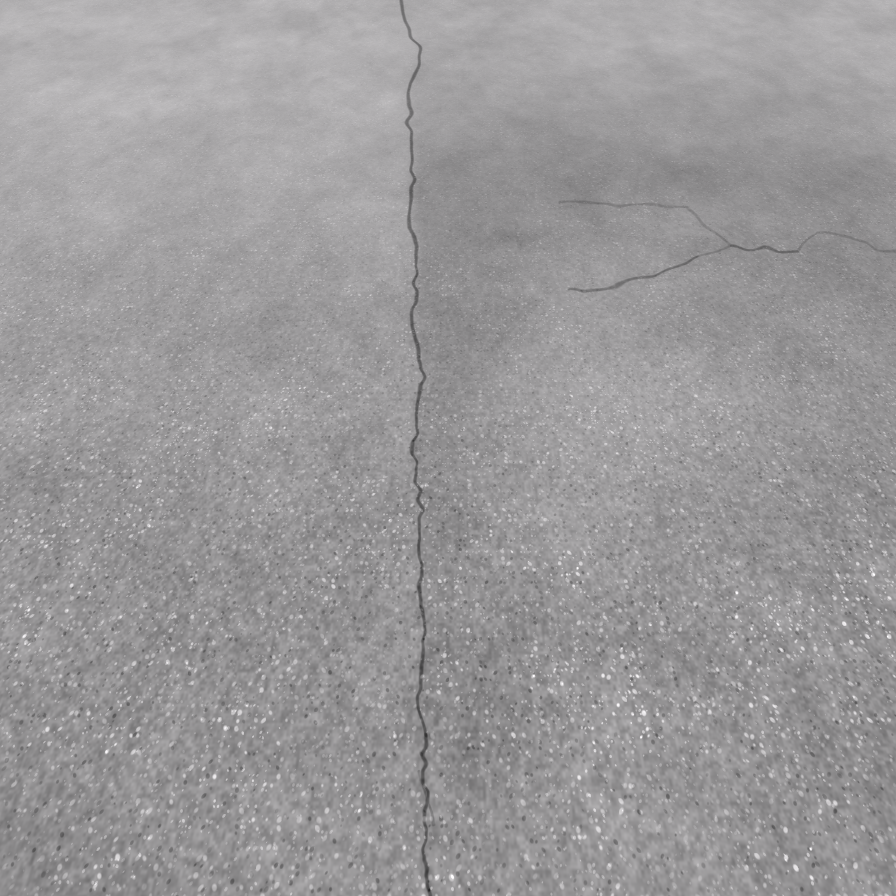
This texture is drawn by a WebGL 1 fragment shader. Its source:

```glsl
precision highp float;
uniform vec2 u_resolution;

#define HORIZON 1.45
#define GRAIN_SCALE 185.0
#define GRAIN_CONTRAST 0.13
#define FLECK_STRENGTH 0.26
#define PIT_STRENGTH 0.17
#define CRACK_WIDTH 0.0017
#define CRACK_DEPTH 0.21
#define TINT vec3(1.005, 0.995, 1.003)

float hash(vec2 p) {
  vec3 q = fract(vec3(p.xyx) * 0.1031);
  q += dot(q, q.yzx + 33.33);
  return fract((q.x + q.y) * q.z);
}

float noise(vec2 p) {
  vec2 i = floor(p), f = fract(p);
  f = f * f * (3.0 - 2.0 * f);
  return mix(mix(hash(i), hash(i + vec2(1.0, 0.0)), f.x),
             mix(hash(i + vec2(0.0, 1.0)), hash(i + 1.0), f.x), f.y);
}

float fbm(vec2 p) {
  float sum = 0.0, amp = 0.5;
  for (int i = 0; i < 5; i++) {
    sum += amp * noise(p);
    p = mat2(1.6, 1.2, -1.2, 1.6) * p + 7.3;
    amp *= 0.5;
  }
  return sum;
}

// Soft elliptical patch, 1 at its centre
float patchAt(vec2 p, vec2 center, vec2 size) {
  vec2 d = (p - center) / size;
  return exp(-dot(d, d));
}

float segment(vec2 p, vec2 a, vec2 b) {
  vec2 ab = b - a;
  return length(p - a - ab * clamp(dot(p - a, ab) / dot(ab, ab), 0.0, 1.0));
}

// Scattered stone chips, one candidate per cell
float chips(vec2 p, float density, float seed, float blur) {
  vec2 cell = floor(p) + seed;
  vec2 center = 0.35 + 0.3 * vec2(hash(cell + 3.1), hash(cell + 8.7));
  vec2 d = fract(p) - center;
  d.x += d.y * (hash(cell + 5.9) - 0.5);
  float radius = mix(0.14, 0.38, hash(cell + 12.4));
  float shape = 1.0 - smoothstep(radius - blur, radius + blur, length(d));
  return shape * step(1.0 - density, hash(cell)) * (0.4 + 0.6 * hash(cell + 21.5));
}

float stroke(float dist, float width, float pixel) {
  return 1.0 - smoothstep(width * 0.3, width + pixel, dist);
}

float jointX(float y) {
  float x = mix(0.474, 0.458, y);
  x += 0.009 * exp(-pow((y - 0.945) / 0.025, 2.0));
  x -= 0.009 * exp(-pow((y - 1.0) / 0.03, 2.0));
  x += 0.003 * exp(-pow((y - 0.59) / 0.03, 2.0));
  x += 0.005 * exp(-pow(y / 0.06, 2.0));
  return x + 0.010 * (noise(vec2(y * 28.0, 4.0)) - 0.5)
           + 0.006 * (noise(vec2(y * 95.0, 9.0)) - 0.5);
}

// Broad light and shade of the slab
float slabTone(vec2 p, float side) {
  float tone = mix(0.575, 0.605, smoothstep(0.2, 0.65, p.y));
  tone += 0.075 * smoothstep(0.6, 1.0, p.y);
  tone += 0.025 * patchAt(p, vec2(0.15, 0.9), vec2(0.3, 0.2));
  tone -= side * 0.045 * patchAt(p, vec2(0.50, 0.55), vec2(0.07, 0.4));
  tone -= side * 0.085 * patchAt(p, vec2(0.78, 0.80), vec2(0.30, 0.10));
  tone -= side * 0.045 * patchAt(p, vec2(0.52, 0.76), vec2(0.12, 0.12));
  tone -= 0.035 * patchAt(p, vec2(1.0, 0.70), vec2(0.14, 0.13));
  tone -= 0.07 * patchAt(p, vec2(0.57, 0.735), vec2(0.028, 0.009));
  tone += 0.025 * patchAt(p, vec2(0.66, 0.47), vec2(0.13, 0.17));
  tone -= 0.03 * patchAt(p, vec2(1.0, 0.36), vec2(0.12, 0.22));
  tone -= 0.03 * patchAt(p, vec2(0.56, 0.2), vec2(0.08, 0.12));
  return tone;
}

void main() {
  vec2 uv = gl_FragCoord.xy / u_resolution;
  float pixel = 1.0 / u_resolution.y;
  float depth = HORIZON - uv.y;
  vec2 ground = vec2(uv.x - 0.5, 1.0) / depth;
  float nearness = 1.0 - smoothstep(0.2, 1.0, uv.y);
  float joint = jointX(uv.y);
  float side = smoothstep(-0.004, 0.012, uv.x - joint);

  // Stains and cloudy wear
  float tone = slabTone(uv, side);
  tone += 0.10 * (fbm(ground * 9.0 + 2.0) - 0.48);
  tone += 0.07 * (fbm(ground * 34.0 + 15.0) - 0.48);

  // Grain, pale chips and dark pits, softened with distance
  vec2 grit = ground * GRAIN_SCALE + 40.0;
  float blur = 0.08 + 0.5 * pixel * GRAIN_SCALE / depth;
  float grain = 0.55 * noise(grit * 1.1) + 0.45 * noise(grit * 2.3 + 31.0) - 0.5;
  tone += grain * GRAIN_CONTRAST * mix(0.22, 1.6, nearness);
  float cluster = 0.4 + 1.1 * noise(ground * 24.0 + 5.0);
  float pale = chips(grit, 0.17, 2.0, blur) + 0.7 * chips(grit * 1.7 + 0.4, 0.16, 60.0, blur);
  tone += pale * FLECK_STRENGTH * cluster * mix(0.08, 1.0, nearness);
  float pits = chips(grit * 1.2 + 0.7, 0.12, 130.0, blur);
  tone -= pits * PIT_STRENGTH * mix(0.1, 1.0, nearness);

  // Long joint crack
  float jointWidth = CRACK_WIDTH * (0.7 + 0.9 * noise(vec2(uv.y * 60.0, 17.0)));
  float crack = stroke(abs(uv.x - joint), jointWidth, pixel);
  tone -= 0.035 * exp(-abs(uv.x - joint) / 0.006);
  vec2 bent = uv + 0.008 * (vec2(noise(uv * 55.0), noise(uv * 55.0 + 19.0)) - 0.5);
  float fork = segment(bent, vec2(0.468, 0.14), vec2(0.482, 0.08));
  crack = max(crack, 0.6 * stroke(fork, CRACK_WIDTH, pixel));

  // Branching cracks on the right
  float branch = segment(bent, vec2(0.638, 0.674), vec2(0.729, 0.690));
  branch = min(branch, segment(bent, vec2(0.729, 0.690), vec2(0.781, 0.711)));
  float faint = segment(bent, vec2(0.781, 0.711), vec2(0.814, 0.724));
  branch = min(branch, segment(bent, vec2(0.814, 0.724), vec2(0.892, 0.721)));
  faint = min(faint, segment(bent, vec2(0.892, 0.721), vec2(0.911, 0.742)));
  faint = min(faint, segment(bent, vec2(0.911, 0.742), vec2(1.01, 0.715)));
  faint = min(faint, segment(bent, vec2(0.625, 0.776), vec2(0.768, 0.768)));
  faint = min(faint, segment(bent, vec2(0.768, 0.768), vec2(0.814, 0.724)));
  crack = max(crack, 0.75 * stroke(branch, CRACK_WIDTH * 0.8, pixel));
  crack = max(crack, 0.4 * stroke(faint, CRACK_WIDTH * 0.8, pixel));
  tone -= crack * CRACK_DEPTH;

  gl_FragColor = vec4(clamp(tone * TINT, 0.0, 1.0), 1.0);
}
```
